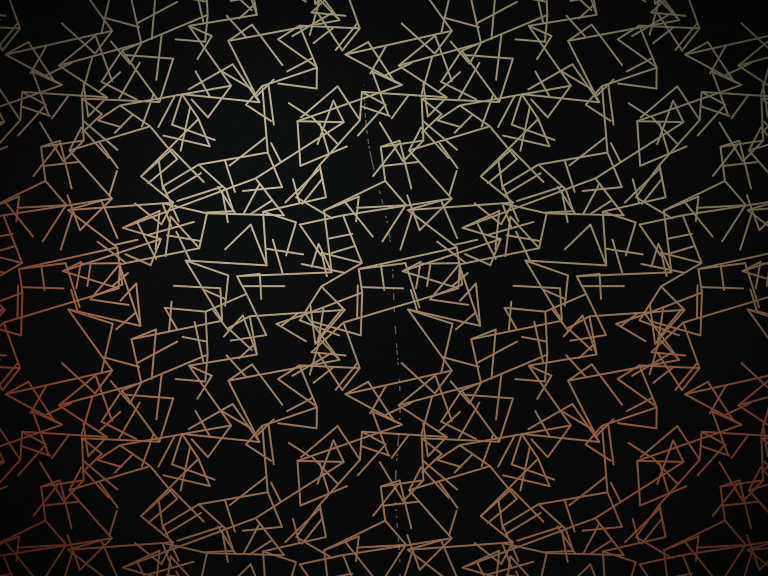
Write a WebGL 2 fragment shader that draws this pattern.

```glsl
#version 300 es
precision highp float;
// Tangled copper and brass line work, angular and open ended, on a dark lit wall.

uniform vec2 u_resolution;
out vec4 fragColor;

// Integer hash: three values from 0 to 1 for non-negative whole inputs.
vec3 hash3(vec3 p) {
  uvec3 v = uvec3(p) * 1664525u + 1013904223u;
  v.x += v.y * v.z; v.y += v.z * v.x; v.z += v.x * v.y;
  v ^= v >> 16u;
  v.x += v.y * v.z; v.y += v.z * v.x; v.z += v.x * v.y;
  return vec3(v >> 8u) / 16777216.0;
}

// The line work repeats every six cells, like printed paper.
vec3 cellHash(vec2 cell, float salt) {
  return hash3(vec3(mod(cell, 6.0), salt));
}

vec2 node(vec2 cell, float layer) {
  return cell + 0.35 * layer + 0.75 * cellHash(cell, 11.0 + layer).xy;
}

vec2 rotate(vec2 v, float angle) {
  float c = cos(angle), s = sin(angle);
  return vec2(c * v.x - s * v.y, s * v.x + c * v.y);
}

float segment(vec2 p, vec2 a, vec2 b) {
  vec2 ab = b - a, ap = p - a;
  return length(ap - ab * clamp(dot(ap, ab) / max(dot(ab, ab), 1e-5), 0.0, 1.0));
}

// A link between two nodes, two bends after it, and a side branch.
// One layer links sideways, the other upwards, so the cover stays even.
float strokes(vec2 p, vec2 cell, float layer) {
  vec3 shape = cellHash(cell, 23.0 + layer);
  vec3 bend = cellHash(cell, 37.0 + layer);
  vec3 size = cellHash(cell, 51.0 + layer);

  vec2 a = node(cell, layer);
  vec2 b = node(cell + vec2(1.0 - layer, layer), 1.0 - layer);
  float side = bend.x < 0.5 ? -1.0 : 1.0;
  vec2 across = rotate(normalize(b - a + 1e-4), side * mix(1.1, 2.65, bend.y));
  vec2 c = b + across * mix(0.35, 0.85, size.x);
  vec2 d = c + rotate(across, side * mix(1.3, 2.5, bend.z)) * mix(0.4, 0.9, size.y);
  vec2 fork = mix(a, b, mix(0.05, 0.6, shape.x));
  vec2 tip = fork + rotate(across, 0.5 * (shape.y - 0.5)) * mix(0.35, 0.85, size.z);

  float dist = min(segment(p, a, b), segment(p, b, c));
  return min(dist, min(segment(p, c, d), segment(p, fork, tip)));
}

float lineWork(vec2 p) {
  vec2 home = floor(p);
  float dist = 9.0;
  for (int y = -2; y <= 2; y++)
    for (int x = -2; x <= 2; x++)
      for (int layer = 0; layer < 2; layer++)
        dist = min(dist, strokes(p, home + vec2(x, y), float(layer)));
  return dist;
}

void main() {
  vec2 p = gl_FragCoord.xy / u_resolution.y;
  float pixel = 1.0 / u_resolution.y;
  float aspect = u_resolution.x * pixel;
  float cellSize = 0.0983;

  // Lighting: a pale pool up left, dim corners
  vec2 fromPool = p - vec2(0.34 * aspect, 0.68);
  float pool = exp(-10.0 * dot(fromPool, fromPool));
  vec2 fromCentre = (p - vec2(0.5 * aspect, 0.5)) * vec2(0.9, 1.0);
  float vignette = 1.0 - 0.6 * smoothstep(0.38, 0.82, length(fromCentre));

  // Wall
  vec3 wall = mix(vec3(0.034, 0.037, 0.039), vec3(0.052, 0.062, 0.068), pool) * vignette;
  vec3 grain = hash3(vec3(floor(p * 384.0), 5.0));
  wall += (grain.x - 0.5) * 0.012;

  // Metal: copper below, brass above, red at the left and the lower right
  vec3 metal = mix(vec3(0.57, 0.41, 0.29), vec3(0.60, 0.56, 0.43), smoothstep(0.25, 0.8, p.y));
  float ember = (1.0 - smoothstep(0.0, 0.42, p.x)) * (1.0 - smoothstep(0.45, 1.05, p.y));
  ember += 0.75 * smoothstep(0.6, 1.0, p.x / aspect) * (1.0 - smoothstep(0.1, 0.65, p.y));
  metal = mix(metal, vec3(0.62, 0.27, 0.16), min(ember, 1.0));
  metal = mix(metal, vec3(0.82, 0.76, 0.63), 0.8 * pool);
  metal *= vignette * mix(0.94, 1.04, grain.y);

  // Lines
  float dist = lineWork(p / cellSize) * cellSize;
  float line = 1.0 - smoothstep(0.0016 - 0.6 * pixel, 0.0016 + 0.75 * pixel, dist);
  vec3 color = mix(wall, metal, line);

  // Thin broken crease down the middle
  float creaseX = aspect * (0.518 - 0.05 * smoothstep(0.4, 0.95, p.y)) + 0.004 * cos(p.y * 21.0);
  float crease = 1.0 - smoothstep(0.0004, 0.0004 + pixel, abs(p.x - creaseX));
  float fleck = step(0.55, hash3(vec3(floor(p.y * 240.0), 2.0, 7.0)).x);
  crease *= fleck * (1.0 - smoothstep(0.82, 0.87, p.y));
  color = mix(color, vec3(0.62, 0.63, 0.60), 0.5 * crease);

  fragColor = vec4(color, 1.0);
}
```
